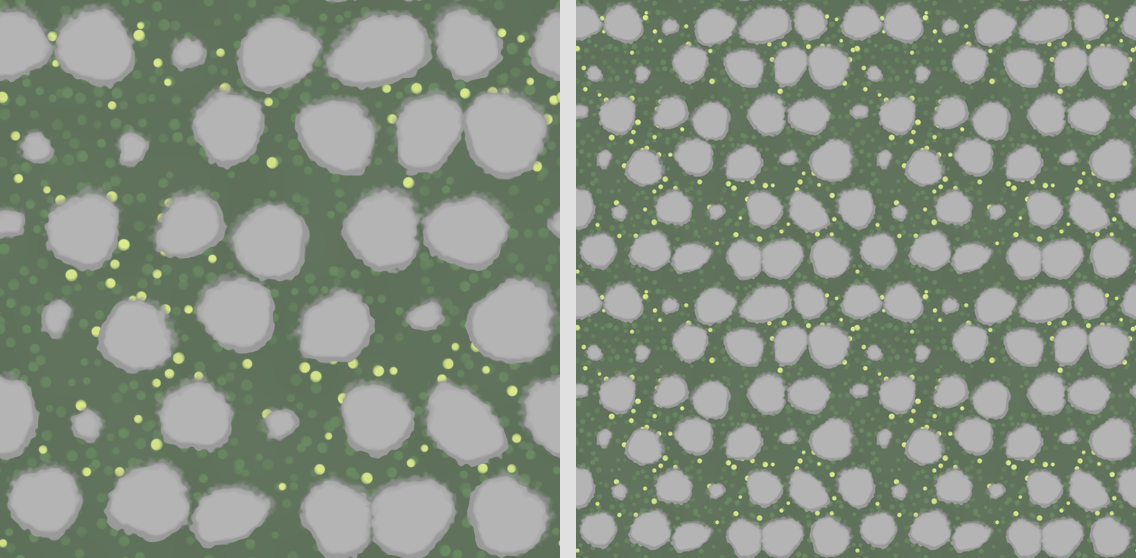
Left: one tile. Right: repeated 2 by 2.
Give the GLSL for this texture, as a WebGL 2 fragment shader.

```glsl
#version 300 es
precision highp float;

#define STONES 6.0
#define STONE_RADIUS 0.405
#define STONE_JITTER 0.24
#define PEBBLE_SHARE 0.13
#define RAGGEDNESS 0.05
#define HALO_WIDTH 0.07
#define LEAF_CELLS 30.0
#define FLOWER_CELLS 20.0
#define MOSS vec3(0.375, 0.447, 0.358)
#define STONE_TOP vec3(0.705)
#define STONE_SIDE vec3(0.60, 0.605, 0.60)

uniform vec2 u_resolution;
out vec4 fragColor;

float hash(vec2 p) {
    return fract(sin(dot(p, vec2(127.1, 311.7))) * 43758.5453);
}

vec2 hash2(vec2 p) {
    return vec2(hash(p), hash(p + 37.3));
}

// Value noise that wraps after a whole number of cells
float noise(vec2 uv, float cells) {
    vec2 p = uv * cells, i = floor(p), f = fract(p);
    f = f * f * (3.0 - 2.0 * f);
    float a = hash(mod(i, cells)), b = hash(mod(i + vec2(1, 0), cells));
    float c = hash(mod(i + vec2(0, 1), cells)), d = hash(mod(i + 1.0, cells));
    return mix(mix(a, b, f.x), mix(c, d, f.x), f.y);
}

float cover(float dist, float soft) {
    return 1.0 - smoothstep(-soft, soft, dist);
}

// Lumpy ellipse, in units of one stone cell
float stoneDistance(vec2 q, float radius, float stretch, vec4 rnd) {
    float turn = rnd.x * 3.14159;
    q = mat2(cos(turn), -sin(turn), sin(turn), cos(turn)) * q;
    q *= vec2(1.0 / stretch, stretch);
    float a = atan(q.y, q.x);
    float lump = 0.05 * sin(2.0 * a + rnd.y * 6.28) + 0.05 * sin(3.0 * a + rnd.z * 6.28)
               + 0.025 * sin(5.0 * a + rnd.w * 6.28);
    return length(q) - radius * (1.0 + lump);
}

// Small round leaves or flowers, each with a shaded crescent
void scatterDots(inout vec3 col, vec2 uv, float cells, float seed, float chance,
                 float clustering, vec3 lit, vec3 shade, float opacity) {
    vec2 p = uv * cells, base = floor(p);
    float aa = cells / u_resolution.y;
    for (int y = -1; y <= 1; y++)
    for (int x = -1; x <= 1; x++) {
        vec2 cell = base + vec2(x, y), id = mod(cell, cells) + seed;
        float patchy = smoothstep(0.35, 0.8, noise(cell / cells, 7.0));
        if (hash(id + 5.1) > chance * mix(1.0, patchy, clustering)) continue;
        vec2 q = p - cell - hash2(id);
        float radius = cells * mix(0.0065, 0.0108, hash(id + 9.7));
        float angle = 6.28 * hash(id + 2.9);
        vec2 shift = 0.35 * radius * vec2(cos(angle), sin(angle));
        float disc = length(q) - radius;
        vec3 tint = mix(shade, lit, cover(length(q - shift) - radius, aa * 1.5));
        col = mix(col, tint, cover(disc, aa) * mix(opacity, 1.0, hash(id + 6.4)));
    }
}

void layStones(inout vec3 col, vec2 uv) {
    vec2 p = uv * STONES;
    float aa = STONES / u_resolution.y;
    float rough = (noise(uv, 96.0) - 0.5) + 0.6 * (noise(uv, 48.0) - 0.5);
    float bristle = noise(uv, 150.0) - 0.5;
    float row = floor(p.y);
    for (int y = -1; y <= 1; y++)
    for (int x = -1; x <= 1; x++) {
        // Every other row is staggered by half a cell
        float stagger = 0.5 * mod(row + float(y), 2.0);
        vec2 cell = vec2(floor(p.x - stagger) + float(x), row + float(y));
        vec2 id = mod(cell, STONES) + 0.5;
        vec4 rnd = vec4(hash2(id + 11.0), hash2(id + 23.0));
        vec2 centre = cell + vec2(stagger, 0.0) + 0.5 + STONE_JITTER * (hash2(id) - 0.5);
        vec2 q = p - centre;

        float pebble = step(hash(id + 3.7), PEBBLE_SHARE);
        float radius = STONE_RADIUS * mix(mix(0.86, 1.13, hash(id + 7.9)), 0.42, pebble);
        float stretch = 1.0 + 0.2 * pow(hash(id + 15.2), 2.0);
        float angle = -1.57 + 2.6 * (hash(id + 19.4) - 0.5);
        vec2 down = vec2(cos(angle), sin(angle)) * mix(1.0, 0.5, pebble);

        // Brushed halo on the upper side, then the ragged side and the smooth top
        float halo = stoneDistance(q + 0.05 * down, radius, stretch, rnd);
        halo += RAGGEDNESS * (rough + bristle);
        float side = stoneDistance(q, radius, stretch, rnd) + RAGGEDNESS * rough;
        float top = stoneDistance(q + 0.045 * down, radius - 0.025, stretch, rnd);
        top += RAGGEDNESS * 0.5 * rough;
        float rim = max(top, side + 0.012);
        float inner = max(top + 0.015, side + 0.05);

        col = mix(col, STONE_SIDE * 0.97, 0.75 * cover(halo, HALO_WIDTH * 0.6));
        col = mix(col, STONE_SIDE, cover(side, aa));
        col = mix(col, mix(STONE_SIDE, STONE_TOP, 0.65), cover(rim, aa * 1.5));
        col = mix(col, STONE_TOP, cover(inner, aa * 2.0));
    }
}

void main() {
    vec2 uv = gl_FragCoord.xy / u_resolution;
    vec3 col = MOSS + 0.02 * (noise(uv, 9.0) - 0.5);
    scatterDots(col, uv, LEAF_CELLS, 51.0, 0.8, 0.15,
                vec3(0.42, 0.54, 0.39), vec3(0.40, 0.50, 0.37), 0.5);
    scatterDots(col, uv, FLOWER_CELLS, 83.0, 0.75, 1.0,
                vec3(0.86, 0.92, 0.55), vec3(0.67, 0.74, 0.47), 0.9);
    layStones(col, uv);
    fragColor = vec4(col, 1.0);
}
```
